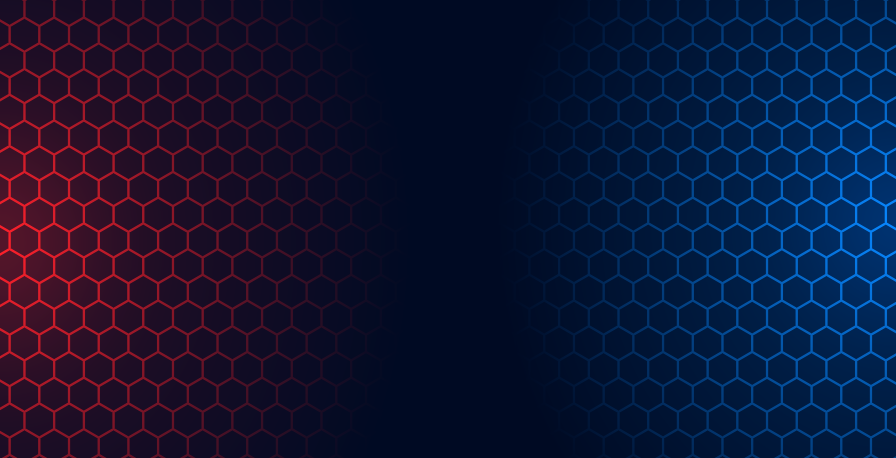
A Shadertoy shader for this background:

```glsl
// Dark navy backdrop with a honeycomb mesh lit red from the left and blue from the right.

const vec3 NAVY      = vec3(0.000, 0.040, 0.138);
const vec3 RED_LINE  = vec3(1.000, 0.125, 0.165);
const vec3 RED_WASH  = vec3(0.180, 0.018, 0.010);
const vec3 RED_CORE  = vec3(0.150, 0.025, 0.015);
const vec3 BLUE_LINE = vec3(0.030, 0.530, 1.000);
const vec3 BLUE_WASH = vec3(0.000, 0.125, 0.215);
const vec3 BLUE_CORE = vec3(0.000, 0.035, 0.090);

const float CELL_WIDTH = 0.03315;
const float HALF_LINE  = 0.0013;
const vec2  GRID_ORIGIN = vec2(0.0273, 0.4725);

// Distance to the nearest edge of a pointy-top hexagon grid.
float honeycombEdge(vec2 p, float cellWidth) {
    vec2 period = vec2(1.0, sqrt(3.0));
    vec2 q = p / cellWidth;
    vec2 a = mod(q + 0.5 * period, period) - 0.5 * period;
    vec2 b = mod(q, period) - 0.5 * period;
    vec2 local = abs(dot(a, a) < dot(b, b) ? a : b);
    float reach = max(local.x, dot(local, 0.5 * period));
    return (0.5 - reach) * cellWidth;
}

// Elliptical distance from a light: 0 at its centre, 1 at its rim.
float lightDistance(vec2 p, vec2 centre, vec2 radii) {
    return length((p - centre) / radii);
}

// Broad wash plus a tight core of light.
vec3 glow(float d, vec3 wash, vec3 core) {
    return wash * max(1.0 - d, 0.0) + core * exp(-d * d * 16.0);
}

// Opacity of the mesh, fading out at the rim of the light.
float meshFade(float d, float falloff) {
    return pow(max(1.0 - d, 0.0), falloff);
}

void mainImage(out vec4 fragColor, in vec2 fragCoord) {
    // Canvas width is one unit
    vec2 p = fragCoord / iResolution.x;
    float pixel = 1.0 / iResolution.x;

    // Side lights
    float red  = lightDistance(p, vec2(0.0, 0.240), vec2(0.460, 0.530));
    float blue = lightDistance(p, vec2(1.0, 0.262), vec2(0.445, 0.480));
    vec3 color = NAVY + glow(red, RED_WASH, RED_CORE)
                      + glow(blue, BLUE_WASH, BLUE_CORE);

    // Honeycomb lines
    float edge = honeycombEdge(p - GRID_ORIGIN, CELL_WIDTH);
    float line = 1.0 - smoothstep(HALF_LINE - 0.6 * pixel, HALF_LINE + 0.6 * pixel, edge);
    color = mix(color, RED_LINE, line * meshFade(red, 1.3));
    color = mix(color, BLUE_LINE, line * meshFade(blue, 1.2));

    fragColor = vec4(color, 1.0);
}
```
